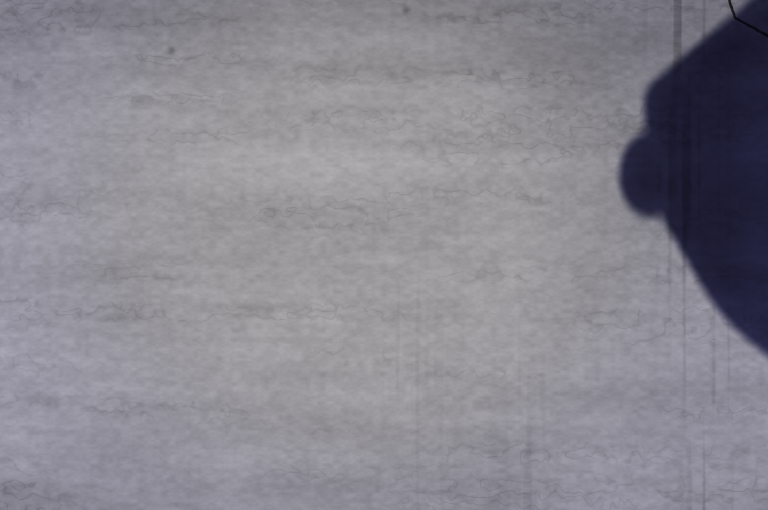
Reproduce this texture procedurally as a WebGL 2 fragment shader.

```glsl
#version 300 es
precision highp float;
// Worn grey plaster with brushed horizontal streaks, fine wrinkles and vertical
// scratches, crossed at the right by a soft blue shadow. The grain is layered
// value noise; the shadow joins rounded half-planes with one elliptic bulge.
uniform vec2 u_resolution;
out vec4 fragColor;

const vec3 WARM_GREY = vec3(1.005, 0.993, 1.010);
const vec3 LAVENDER = vec3(0.985, 0.970, 1.065);
const vec3 SHADOW_DEEP = vec3(0.205, 0.205, 0.345);
const vec3 SHADOW_BLUE = vec3(0.300, 0.305, 0.485);

float hash(vec2 p) {
    vec3 q = fract(p.xyx * 0.1031);
    q += dot(q, q.yzx + 33.33);
    return fract((q.x + q.y) * q.z);
}

float noise(vec2 p) {
    vec2 cell = floor(p), f = fract(p);
    f = f * f * (3.0 - 2.0 * f);
    float low = mix(hash(cell), hash(cell + vec2(1, 0)), f.x);
    float high = mix(hash(cell + vec2(0, 1)), hash(cell + vec2(1, 1)), f.x);
    return mix(low, high, f.y);
}

// Layered noise centred on zero
float fbm(vec2 p, int octaves) {
    float sum = 0.0, weight = 0.5;
    for (int i = 0; i < octaves; i++) {
        sum += weight * (noise(p) - 0.5);
        p = p * 2.03 + vec2(17.3, 9.1);
        weight *= 0.55;
    }
    return sum;
}

float bell(float x, float centre, float width) {
    float d = (x - centre) / width;
    return exp(-d * d);
}

float smoothMax(float a, float b, float k) {
    float h = max(k - abs(a - b), 0.0) / k;
    return max(a, b) + 0.25 * h * h * k;
}

// Signed distance to the line a-b, negative on its left
float halfPlane(vec2 p, vec2 a, vec2 b) {
    vec2 d = normalize(b - a);
    return dot(p - a, vec2(d.y, -d.x));
}

float segment(vec2 p, vec2 a, vec2 b) {
    vec2 d = b - a;
    return length(p - a - d * clamp(dot(p - a, d) / dot(d, d), 0.0, 1.0));
}

float shadowDistance(vec2 p) {
    float body = halfPlane(p, vec2(1.471, 1.0), vec2(1.271, 0.833));
    body = smoothMax(body, halfPlane(p, vec2(1.262, 0.79), vec2(1.284, 0.50)), 0.025);
    body = smoothMax(body, halfPlane(p, vec2(1.295, 0.47), vec2(1.412, 0.376)), 0.03);
    body = smoothMax(body, halfPlane(p, vec2(1.412, 0.376), vec2(1.506, 0.216)), 0.03);
    vec2 bulge = (p - vec2(1.275, 0.657)) / vec2(0.061, 0.084);
    return -smoothMax(-body, -(length(bulge) - 1.0) * 0.065, 0.018);
}

// Broad light across the wall
float wallLight(vec2 p) {
    float light = 0.575 + 0.045 * bell(length((p - vec2(0.66, 0.52)) * vec2(0.8, 1.0)), 0.0, 0.4);
    light += 0.030 * bell(p.x, 0.0, 0.2) * bell(p.y, 0.42, 0.35);
    light -= 0.065 * smoothstep(0.72, 1.02, p.y);
    light -= 0.050 * smoothstep(0.85, 1.25, p.x) * smoothstep(0.2, 0.9, p.y);
    return light - 0.025 * smoothstep(0.25, 0.0, p.y);
}

// Brushed bands, wrinkles and fine grit
float grain(vec2 p) {
    vec2 q = p + vec2(0.0, 0.045 * bell(p.x, 0.0, 0.3) * (p.y - 0.75));
    q.y += 0.012 * fbm(p * vec2(3.0, 6.0), 2);
    float bands = 0.085 * fbm(q * vec2(1.8, 22.0), 4) + 0.08 * fbm(p * vec2(5.0, 9.0), 3);
    float grit = 0.10 * fbm(p * vec2(65.0, 105.0), 3);
    vec2 warp = vec2(fbm(p * 45.0, 2), fbm(p * 45.0 + 31.0, 2));
    float ridge = 1.0 - abs(2.0 * noise(q * vec2(22.0, 62.0) + warp * 2.2) - 1.0);
    float patches = smoothstep(0.45, 0.75, noise(q * vec2(3.0, 26.0) + 5.0));
    return bands + grit - 0.055 * pow(ridge, 6.0) * patches;
}

// Vertical scratches gathered in columns
float scratches(vec2 p) {
    float x = p.x + 0.006 * fbm(p * vec2(4.0, 7.0), 2);
    float lines = smoothstep(0.5, 0.9, noise(vec2(x * 105.0, p.y * 3.0)));
    float column = bell(x, 1.345 + 0.05 * smoothstep(0.6, 0.1, p.y), 0.055);
    column += 0.4 * bell(x, 1.03, 0.05) * smoothstep(0.45, 0.05, p.y);
    column += 0.25 * bell(x, 0.81, 0.06) * smoothstep(0.7, 0.2, p.y);
    float broken = 0.45 + 0.75 * noise(p * vec2(30.0, 45.0));
    return lines * (column + 0.07) * broken;
}

void main() {
    vec2 p = gl_FragCoord.xy / u_resolution.y;
    float tone = wallLight(p) + grain(p) - 0.10 * scratches(p);

    // Small pits and the corner crack
    vec2 wobble = 0.006 * vec2(fbm(p * 60.0, 2), fbm(p * 60.0 + 9.0, 2));
    tone -= 0.13 * bell(length(p + wobble - vec2(0.336, 0.901)), 0.0, 0.008);
    tone -= 0.11 * bell(length(p + wobble - vec2(0.795, 0.980)), 0.0, 0.008);
    float crack = min(segment(p + wobble, vec2(1.427, 1.01), vec2(1.441, 0.965)),
                      segment(p + wobble, vec2(1.441, 0.965), vec2(1.52, 0.920)));
    tone -= 0.32 * smoothstep(0.004, 0.001, crack);

    // Cool edges around a warmer centre
    float coolness = smoothstep(0.25, 0.75, length((p - vec2(0.72, 0.58)) * vec2(0.9, 1.0)));
    vec3 wall = max(tone, 0.05) * mix(WARM_GREY, LAVENDER, coolness);

    // Shadow, bluer towards its rim and lower right
    float d = shadowDistance(p) + 0.004 * fbm(p * 50.0, 2);
    float blue = 0.55 * smoothstep(-0.055, 0.0, d) + 0.35 * smoothstep(1.40, 1.51, p.x);
    vec3 shade = mix(SHADOW_DEEP, SHADOW_BLUE, clamp(blue + 0.6 * fbm(p * vec2(6.0, 20.0), 3), 0.0, 1.0));
    wall *= mix(shade, vec3(1.0), smoothstep(-0.014, 0.013, d));
    fragColor = vec4(wall, 1.0);
}
```
